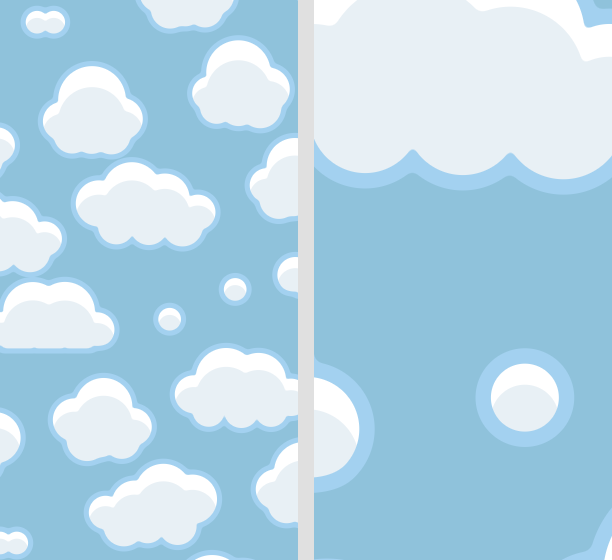
Left, the full canvas; right, a detail of the centre.
A Shadertoy shader for this pattern:

```glsl
const vec3 SKY = vec3(0.56, 0.76, 0.86);
const vec3 RIM = vec3(0.64, 0.82, 0.94);
const vec3 SHADE = vec3(0.91, 0.94, 0.96);
const vec3 LIGHT = vec3(1.0);

// All lengths are fractions of the canvas width
const mat2 LATTICE = mat2(0.49, 0.09, -0.17, 0.31);
const vec2 ORIGIN = vec2(0.02, 0.06);
const vec2 JITTER = vec2(0.04, 0.03);
const float RIM_WIDTH = 0.0172;
const vec2 SPAN = vec2(0.098, 0.172);   // outermost puff, compact and wide
const float COMPACT_SHARE = 0.3;
const float SMALL_PUFF = 0.06;
const float BIG_PUFF = 0.104;
const float CROWN_RISE = 0.07;      // lift of the biggest puff
const float DOT_RADIUS = 0.038;
const float FLOOR_Y = -0.065;       // cut of flat clouds
const float UNDERSIDE_Y = -0.046;   // centres of lower puffs
const float SHADE_DROP = 0.62;      // shade offset in puff radii
const float JOINT = 0.009;          // rounding where puffs meet
const float CORNER = 0.025;         // rounding of flat bases
const float FLAT_SHARE = 0.25;
const float DOT_PERIOD = 6.0;       // one site in this many holds dots

float hash(vec2 p) {
    vec3 q = fract(vec3(p.xyx) * 0.1031);
    q += dot(q, q.yzx + 33.33);
    return fract((q.x + q.y) * q.z);
}

float smoothMin(float a, float b, float k) {
    float h = max(k - abs(a - b), 0.0) / k;
    return min(a, b) - 0.25 * h * h * k;
}

// Adds a puff to a pair of distances: x is the body, y its shaded part
vec2 addPuff(vec2 d, vec2 p, vec2 centre, float r) {
    vec2 q = p - centre;
    float body = length(q) - r;
    float shade = length(q + vec2(0.0, SHADE_DROP * r)) - r;
    return vec2(smoothMin(d.x, body, JOINT), smoothMin(d.y, shade, JOINT));
}

vec2 dots(vec2 p, float seed) {
    bool joined = seed < 0.5;
    vec2 offset = joined ? vec2(0.028, 0.0) : vec2(0.11, 0.05);
    vec2 d = addPuff(vec2(1.0), p, -offset, DOT_RADIUS);
    return addPuff(d, p, offset, DOT_RADIUS);
}

vec2 cloud(vec2 p, vec2 id) {
    vec2 d = vec2(1.0);
    bool compact = hash(id + 27.1) < COMPACT_SHARE;
    float span = compact ? SPAN.x : SPAN.y * mix(0.85, 1.0, hash(id + 3.3));
    float peak = (hash(id + 5.3) - 0.5) * (compact ? 0.4 : 1.1);
    int crownCount = compact ? 3 : 4;

    // Crown: puffs swell and rise towards the peak
    for (int i = 0; i < crownCount; i++) {
        float t = 2.0 * float(i) / float(crownCount - 1) - 1.0;
        float swell = 1.0 - min((t - peak) * (t - peak), 1.0);
        float vary = 0.92 + 0.16 * hash(id * 3.1 + float(i) * 7.7);
        float r = mix(SMALL_PUFF, BIG_PUFF, swell) * vary;
        d = addPuff(d, p, vec2(t * span, CROWN_RISE * swell), r);
    }

    // Underside: a row of smaller puffs
    for (int i = 0; i < 3; i++) {
        float h = hash(id * 1.7 + float(i) * 4.9 + 20.0);
        float x = (float(i) - 1.0) * 0.64 * span + 0.02 * (h - 0.5);
        d = addPuff(d, p, vec2(x, UNDERSIDE_Y), mix(0.055, 0.07, h));
    }

    // Some wide clouds rest on a flat base
    if (!compact && hash(id + 41.7) < FLAT_SHARE / (1.0 - COMPACT_SHARE)) {
        d.x = -smoothMin(-d.x, p.y - FLOOR_Y, CORNER);
    }
    return d;
}

// Skewed lattice of jittered clouds and dots
vec2 cloudField(vec2 p) {
    vec2 d = vec2(1.0);
    vec2 site = floor(inverse(LATTICE) * (p - ORIGIN) + 0.5);
    for (int j = -1; j <= 1; j++) {
        for (int i = -1; i <= 1; i++) {
            vec2 cell = site + vec2(i, j);
            vec2 id = cell + 30.0;
            vec2 wobble = vec2(hash(id + 1.9), hash(id + 8.4)) - 0.5;
            vec2 q = p - ORIGIN - LATTICE * cell - wobble * JITTER;
            bool isDot = mod(id.x + 2.0 * id.y, DOT_PERIOD) < 0.5;
            float size = 0.95 + 0.1 * hash(id + 13.6);
            vec2 part = isDot ? dots(q, hash(id)) : cloud(q / size, id) * size;
            part.y = max(part.y, part.x - 0.5 * RIM_WIDTH);
            d = min(d, part);
        }
    }
    return d;
}

float coverage(float d, float pixel) {
    return clamp(0.5 - d / pixel, 0.0, 1.0);
}

void mainImage(out vec4 fragColor, in vec2 fragCoord) {
    float pixel = 1.0 / iResolution.x;
    vec2 d = cloudField(fragCoord * pixel);

    // Layers from back to front
    vec3 color = mix(SKY, RIM, coverage(d.x - RIM_WIDTH, pixel));
    vec3 body = mix(LIGHT, SHADE, coverage(d.y, pixel));
    color = mix(color, body, coverage(d.x, pixel));
    fragColor = vec4(color, 1.0);
}
```
